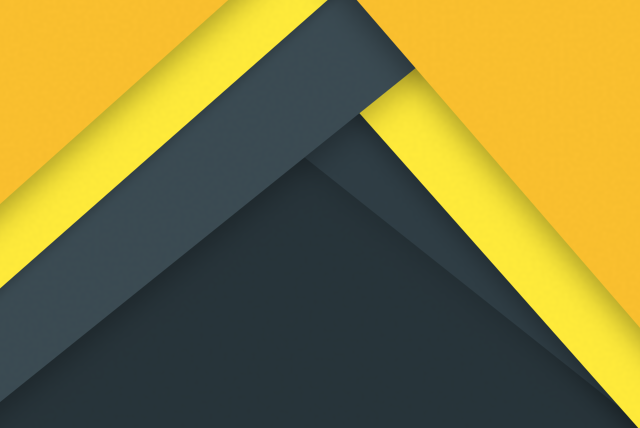
Reproduce this background procedurally as a Shadertoy shader.

```glsl
// Signed distance to the line a-b, positive on its upper side
float edgeDistance(vec2 p, vec2 a, vec2 b) {
    vec2 along = normalize(b - a);
    return dot(p - a, vec2(-along.y, along.x));
}

// Lay a sheet over the stack, with a soft shadow beneath its edge
vec3 laySheet(vec3 below, vec3 sheet, float d, float strength, float spread) {
    float reach = max(-d, 0.0) / spread;
    vec3 shaded = below * (1.0 - strength * exp(-reach * (0.6 + 0.6 * reach)));
    float blur = 0.7 / iResolution.y;
    return mix(shaded, sheet, smoothstep(-blur, blur, d));
}

vec2 randomGradient(vec2 cell) {
    float h = fract(sin(dot(cell, vec2(127.1, 311.7))) * 43758.5);
    return vec2(cos(6.2832 * h), sin(6.2832 * h));
}

float gradientNoise(vec2 p) {
    vec2 i = floor(p), f = fract(p);
    vec2 u = f * f * (3.0 - 2.0 * f);
    float total = 0.0;
    for (int k = 0; k < 4; k++) {
        vec2 corner = vec2(k & 1, k >> 1);
        vec2 weight = mix(1.0 - u, u, corner);
        total += weight.x * weight.y * dot(randomGradient(i + corner), f - corner);
    }
    return total;
}

void mainImage(out vec4 fragColor, in vec2 fragCoord) {
    vec2 p = fragCoord / iResolution.xy * vec2(1.5, 1.0);

    vec3 orange = vec3(0.975, 0.748, 0.182);
    vec3 yellow = vec3(0.995, 0.915, 0.228);
    vec3 slate = vec3(0.230, 0.292, 0.322);
    vec3 deepSlate = vec3(0.184, 0.240, 0.268);
    vec3 charcoal = vec3(0.154, 0.203, 0.226);

    // Dark sheets and the right yellow strip
    vec3 color = charcoal;
    color = laySheet(color, deepSlate, edgeDistance(p, vec2(0.713, 0.633), vec2(1.484, 0.023)), 0.10, 0.04);
    color = laySheet(color, yellow, edgeDistance(p, vec2(0.842, 0.736), vec2(1.496, 0.0)), 0.22, 0.035);

    // Slate band and the left yellow strip
    color = laySheet(color, slate, edgeDistance(p, vec2(0.0, 0.0605), vec2(0.973, 0.840)), 0.20, 0.045);
    color = laySheet(color, yellow, edgeDistance(p, vec2(0.0, 0.326), vec2(0.768, 1.0)), 0.16, 0.016);

    // Orange corners
    color = laySheet(color, orange, edgeDistance(p, vec2(0.0, 0.523), vec2(0.535, 1.0)), 0.24, 0.045);
    color = laySheet(color, orange, edgeDistance(p, vec2(0.836, 1.0), vec2(1.5, 0.234)), 0.24, 0.045);

    // Faint paper grain
    color *= 1.0 + 0.012 * gradientNoise(p * 90.0);
    fragColor = vec4(color, 1.0);
}
```
